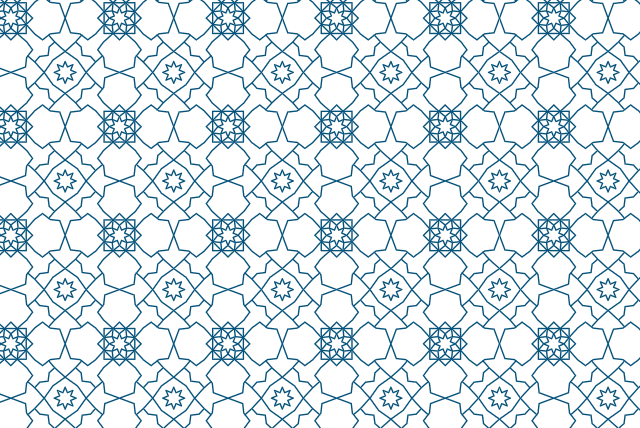
A Shadertoy shader for this pattern:

```glsl
// Blue line lattice of eight-fold rosettes, vase petals and framed stars on white
#define REPEATS_ACROSS 5.894
#define ROSETTE_SHIFT vec2(0.153, -0.196)
#define LINE_WIDTH 0.0128
#define LINE_COLOUR vec3(0.02, 0.32, 0.48)
#define GROUND_COLOUR vec3(1.0)
#define ROSETTE_RADIUS 0.2
#define CORE_RADIUS 0.094
#define STAR_RADIUS 0.1
#define STAR_NOTCH 0.55

const float SECTOR = 0.78539816;

float segment(vec2 p, vec2 a, vec2 b) {
    vec2 pa = p - a, ba = b - a;
    return length(pa - ba * clamp(dot(pa, ba) / dot(ba, ba), 0.0, 1.0));
}

vec2 polar(float radius, float angle) {
    return radius * vec2(cos(angle), sin(angle));
}

// Fold the plane into one half of an eighth sector
vec2 foldEight(vec2 p) {
    float angle = atan(p.y, p.x);
    angle = abs(angle - SECTOR * round(angle / SECTOR));
    return polar(length(p), angle);
}

// Outline of an eight-pointed star, with a tip on the x axis
float starOutline(vec2 p, float tip, float notch) {
    return segment(foldEight(p), vec2(tip, 0.0), polar(notch, 0.5 * SECTOR));
}

// Two crossed squares, a core star and the kites between them
float rosette(vec2 p) {
    float halfSide = ROSETTE_RADIUS * sqrt(0.5);
    float crossing = halfSide / cos(0.5 * SECTOR);
    vec2 q = foldEight(p);
    float d = segment(q, vec2(ROSETTE_RADIUS, 0.0), polar(crossing, 0.5 * SECTOR));
    d = min(d, segment(q, vec2(halfSide, 0.0), polar(crossing, 0.5 * SECTOR)));
    d = min(d, starOutline(p, CORE_RADIUS, CORE_RADIUS * STAR_NOTCH));
    return min(d, starOutline(p, CORE_RADIUS, crossing));
}

// Petal side, from the midpoint between rosettes to the rosette rim
float petal(vec2 p) {
    const vec2 path[6] = vec2[6](
        vec2(0.5, 0.0), vec2(0.45, 0.135), vec2(0.363, 0.145),
        vec2(0.292, 0.2), vec2(0.22, 0.147), vec2(0.141, 0.058));
    float d = 1.0;
    for (int i = 0; i < 5; i++) d = min(d, segment(p, path[i], path[i + 1]));
    return d;
}

// Bowed diamond around the star, its outer arm and the bracket beside it
float frame(vec2 p) {
    vec2 corner = vec2(0.5, 0.307);
    vec2 joint = vec2(0.404, 0.22);
    vec2 bend = vec2(0.353, 0.266);
    float d = segment(p, corner, vec2(0.387));
    d = min(d, segment(p, corner, joint));
    d = min(d, segment(p, joint, vec2(0.347, 0.155)));
    d = min(d, segment(p, joint, bend));
    return min(d, segment(p, bend, vec2(0.343)));
}

void mainImage(out vec4 fragColor, in vec2 fragCoord) {
    float pixel = REPEATS_ACROSS / iResolution.x;
    vec2 p = (fragCoord - 0.5 * iResolution.xy) * pixel - ROSETTE_SHIFT;

    // Mirror each square repeat down to one triangle
    p = abs(fract(p + 0.5) - 0.5);
    if (p.y > p.x) p = p.yx;

    float d = min(min(rosette(p), petal(p)), frame(p));
    d = min(d, starOutline(p - 0.5, STAR_RADIUS, STAR_RADIUS * STAR_NOTCH));

    float ink = clamp(0.5 + (0.5 * LINE_WIDTH - d) / pixel, 0.0, 1.0);
    fragColor = vec4(mix(GROUND_COLOUR, LINE_COLOUR, ink), 1.0);
}
```
